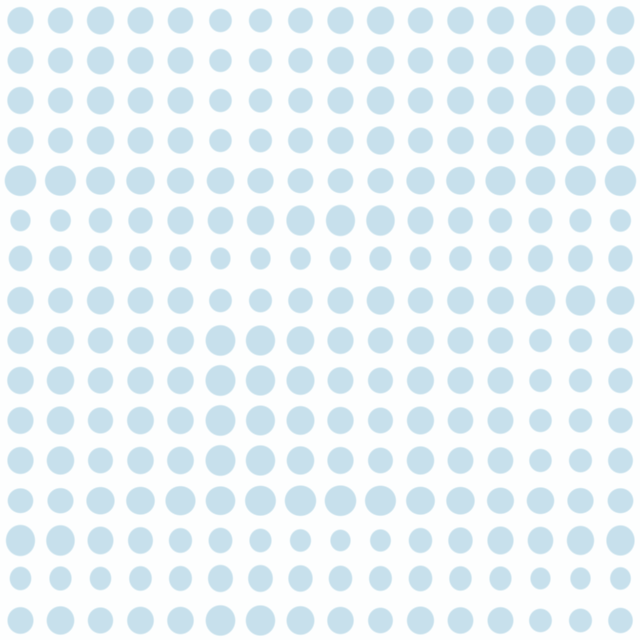
Write a WebGL 1 fragment shader that draws this pattern.

```glsl
precision highp float;

uniform vec2 u_resolution;

const float TAU = 6.2831853;
const float CELLS = 16.0;       // dots across and down
const float BAND_ROWS = 8.0;    // rows before the sizes repeat, shifted sideways
const float BAND_SHIFT = 8.0;   // columns the next band is shifted by
const float SOFTNESS = 0.028;   // half width of the dot edge, in cells
const float JITTER = 0.004;     // size variation between single dots
const vec3 PAPER = vec3(0.992, 0.998, 0.998);
const vec3 DOT_BLUE = vec3(0.78, 0.88, 0.925);

// Row kinds: mean radius, swell along the row, column of the swell, ripple share
const vec4 STEADY = vec4(0.327, 0.025, 13.5, 1.0);
const vec4 CREST  = vec4(0.356, 0.034, 15.0, -0.4);
const vec4 DROP   = vec4(0.308, -0.046, -0.5, 0.7);
const vec4 TROUGH = vec4(0.281, 0.023, -1.5, 0.35);

// Row kinds: vertical stretch, vertical offset
const vec2 STEADY_FORM = vec2(1.03, -0.012);
const vec2 CREST_FORM  = vec2(0.97, -0.018);
const vec2 DROP_FORM   = vec2(1.07, -0.012);
const vec2 TROUGH_FORM = vec2(1.09, 0.038);
const float SIDE_OFFSET = 0.012;

// Cosine that completes a whole number of turns across the canvas
float wave(float column, float turns, float peak) {
  return cos(TAU * turns * (column - peak) / CELLS);
}

// 1 when the row has the given index, otherwise 0
float isRow(float row, float index) {
  return 1.0 - step(0.5, abs(row - index));
}

float dotRadius(vec4 kind, float column, float row) {
  float swell = kind.y * wave(column, 1.0, kind.z);
  float ripple = 0.019 * wave(column, 3.0, 8.3) - 0.0094 * wave(column, 7.0, 3.0);
  float jitter = JITTER * sin(TAU * (5.0 * column + 3.0 * row) / CELLS)
                        * cos(TAU * (2.0 * column - 7.0 * row) / CELLS);
  return kind.x + swell + kind.w * ripple + jitter;
}

void main() {
  vec2 grid = gl_FragCoord.xy / u_resolution * CELLS;
  vec2 cell = floor(grid);
  vec2 local = grid - cell - 0.5;

  // Rows run from the top; each band moves the profile half the width
  float rowFromTop = CELLS - 1.0 - cell.y;
  float band = floor((rowFromTop + 0.5) / BAND_ROWS);
  float row = rowFromTop - band * BAND_ROWS;
  float column = cell.x + band * BAND_SHIFT;

  // Pick the row kind
  float crest = isRow(row, 4.0);
  float drop = isRow(row, 5.0);
  float trough = isRow(row, 6.0);
  vec4 kind = mix(mix(mix(STEADY, CREST, crest), DROP, drop), TROUGH, trough);
  vec2 form = mix(mix(mix(STEADY_FORM, CREST_FORM, crest), DROP_FORM, drop),
                  TROUGH_FORM, trough);

  // Slightly stretched dot with a soft edge
  vec2 offset = local - vec2(SIDE_OFFSET, form.y);
  float dist = length(offset / vec2(1.0, form.x)) - dotRadius(kind, column, rowFromTop);
  float pixel = CELLS / min(u_resolution.x, u_resolution.y);
  float edge = max(SOFTNESS, 0.7 * pixel);
  float coverage = 1.0 - smoothstep(-edge, edge, dist);

  gl_FragColor = vec4(mix(PAPER, DOT_BLUE, coverage), 1.0);
}
```
